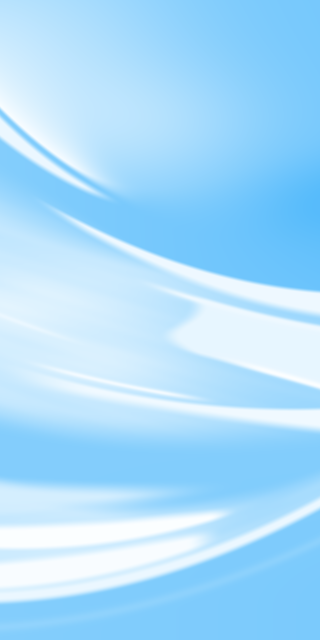
Give the GLSL for this background, as a Shadertoy shader.

```glsl
const vec3 DEEP = vec3(0.34, 0.735, 0.985);
const vec3 PALE = vec3(0.985, 0.995, 1.0);

// Parabola through heights h at x = 0, 0.5 and 1
float arc(float x, vec3 h) {
    float bend = 2.0 * (h.x - 2.0 * h.y + h.z);
    return h.x + (h.z - h.x - bend) * x + bend * x * x;
}

float edge(float d, float soft) {
    return smoothstep(-soft, soft, d);
}

// Area between two arcs, with separate edge softness
float band(vec2 p, vec3 top, vec3 bottom, float softTop, float softBottom) {
    return edge(arc(p.x, top) - p.y, softTop) * edge(p.y - arc(p.x, bottom), softBottom);
}

// Thin line along an arc
float strand(vec2 p, vec3 path, float width) {
    float d = (p.y - arc(p.x, path)) / width;
    return exp(-d * d);
}

float glow(vec2 p, vec2 centre, vec2 radius) {
    vec2 d = (p - centre) / radius;
    return exp(-dot(d, d));
}

float fadeOut(float x, float start, float end) {
    return 1.0 - smoothstep(start, end, x);
}

// Layered sines stretched along the flow
float fibres(float across, float along) {
    float sum = 0.0, frequency = 90.0, weight = 0.5;
    for (int i = 0; i < 3; i++) {
        sum += weight * sin(across * frequency + 2.0 * sin(along * 4.0 + float(i) * 1.7));
        frequency *= 1.9;
        weight *= 0.6;
    }
    return sum;
}

float upperBowl(vec2 p, float tone) {
    vec3 rim = vec3(0.831, 0.679, 0.726);
    float d = p.y - arc(p.x, rim);
    float inside = edge(d, mix(0.005, 0.07, smoothstep(0.2, 0.9, p.x)));
    float light = 0.18 + 0.44 * glow(p, vec2(0.05, 0.9), vec2(0.52, 0.22));
    light += 0.22 * glow(p, vec2(0.5, 0.8), vec2(0.36, 0.1));
    float shine = exp(-max(d, 0.0) / mix(0.075, 0.012, smoothstep(0.0, 0.45, p.x)));
    light = mix(light, 1.0, shine * fadeOut(p.x, 0.2, 0.48));
    tone = mix(tone, light, inside);
    float trail = band(p, vec3(0.818, 0.664, 0.697), vec3(0.785, 0.6665, 0.705), 0.006, 0.006);
    tone = mix(tone, 0.9, trail * fadeOut(p.x, 0.25, 0.39));
    return tone - 0.13 * glow(p, vec2(1.02, 0.69), vec2(0.25, 0.07));
}

float middleRibbons(vec2 p, float tone) {
    // Pale veil under the ribbons
    float veil = band(p, vec3(0.69, 0.585, 0.52), vec3(0.35, 0.318, 0.326),
                      mix(0.06, 0.012, smoothstep(0.0, 0.6, p.x)), 0.03);
    float veilTone = mix(0.66, 0.43, smoothstep(0.3, 1.0, p.x));
    veilTone += 0.18 * glow(p, vec2(0.05, 0.52), vec2(0.35, 0.06));
    veilTone += 0.12 * glow(p, vec2(0.3, 0.43), vec2(0.3, 0.04));
    veilTone += 0.025 * fibres(p.y - arc(p.x, vec3(0.5, 0.42, 0.36)), p.x);
    tone = mix(tone, veilTone, veil);

    // Long ribbon
    float ribbon = band(p, vec3(0.726, 0.5995, 0.544), vec3(0.726, 0.581, 0.508), 0.004, 0.008);
    tone = mix(tone, 0.92, ribbon * smoothstep(0.08, 0.28, p.x));

    // Bright patch with a notched left side
    vec3 crest = vec3(0.657, 0.554, 0.490);
    float notch = 0.62 - 0.09 * glow(p, vec2(p.x, 0.475), vec2(1.0, 0.024));
    float patchArea = band(p, crest, vec3(0.515, 0.461, 0.394), 0.005, 0.005);
    tone = mix(tone, 0.88, patchArea * edge(p.x - notch, 0.035));
    tone = mix(tone, 0.92, strand(p, crest - 0.004, 0.005) * smoothstep(0.4, 0.6, p.x));
    tone = mix(tone, 1.0, strand(p, vec3(0.52, 0.464, 0.397), 0.005) * smoothstep(0.65, 0.85, p.x));

    // Lower streaks
    float streak = band(p, vec3(0.435, 0.376, 0.361), vec3(0.41, 0.362, 0.328), 0.004, 0.009);
    tone = mix(tone, 0.93, streak * smoothstep(0.0, 0.3, p.x));
    float fine = strand(p, vec3(0.447, 0.387, 0.358), 0.004);
    tone = mix(tone, 0.95, fine * smoothstep(0.05, 0.25, p.x) * fadeOut(p.x, 0.5, 0.7));
    float side = strand(p, vec3(0.508, 0.428, 0.38), 0.004);
    return mix(tone, 0.9, side * fadeOut(p.x, 0.05, 0.32));
}

float lowerWave(vec2 p, float tone) {
    vec3 hull = vec3(0.06, 0.102, 0.206);
    float body = band(p, vec3(0.242, 0.205, 0.255), hull, 0.018, 0.008);
    float bodyTone = mix(0.7, 0.48, smoothstep(0.4, 0.9, p.x));
    bodyTone += 0.04 * fibres(p.y - arc(p.x, hull), p.x);
    tone = mix(tone, bodyTone, body);

    // Tongues pointing right
    float mist = band(p, vec3(0.245, 0.237, 0.25), vec3(0.205, 0.22, 0.27), 0.014, 0.014);
    tone = mix(tone, 0.76, mist * fadeOut(p.x, 0.3, 0.78));
    float upper = band(p, vec3(0.177, 0.191, 0.224), vec3(0.143, 0.166, 0.25), 0.008, 0.005);
    tone = mix(tone, 1.0, upper * fadeOut(p.x, 0.65, 0.75));
    float lower = band(p, vec3(0.121, 0.154, 0.21), vec3(0.08, 0.124, 0.23), 0.008, 0.007);
    tone = mix(tone, 0.98, lower * fadeOut(p.x, 0.58, 0.7));

    // Bright rim and the faint outline beneath it
    float rim = band(p, vec3(0.076, 0.118, 0.222), hull, 0.006, 0.006);
    tone = mix(tone, 0.9, rim);
    return tone + 0.09 * strand(p, vec3(0.02, 0.062, 0.155), 0.008);
}

void mainImage(out vec4 fragColor, in vec2 fragCoord) {
    vec2 p = fragCoord / iResolution.xy;
    float tone = mix(0.27, 0.11, p.x * smoothstep(0.3, 0.6, p.y));
    tone -= 0.05 * p.x * fadeOut(p.y, 0.05, 0.35);
    tone = upperBowl(p, tone);
    tone = middleRibbons(p, tone);
    tone = lowerWave(p, tone);
    fragColor = vec4(mix(DEEP, PALE, clamp(tone, 0.0, 1.0)), 1.0);
}
```
